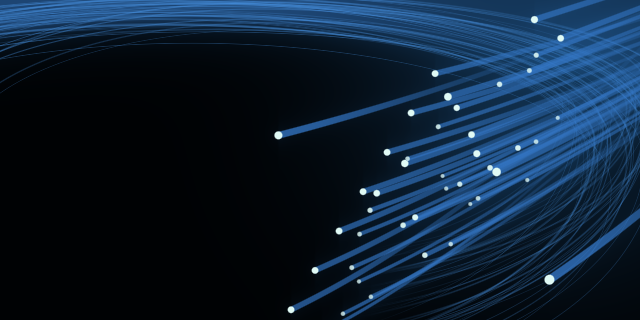
This background is drawn by a Shadertoy shader. Its source:

```glsl
vec3 hash3(float n) {
    vec3 q = fract(n * vec3(0.1031, 0.1030, 0.0973));
    q += dot(q, q.yzx + 33.33);
    return fract((q.xxy + q.yzz) * q.zyx);
}

// Antialiased coverage of a stroke with the given half width
float cover(float dist, float halfWidth) {
    return clamp(0.5 + (halfWidth - dist) * iResolution.y * 0.8, 0.0, 1.0);
}

// Half ellipses joined at the centre height, with separate upper and lower radii
float strand(vec2 p, vec2 centre, float right, float top, float low, float halfWidth) {
    vec2 q = p - centre;
    vec2 radii = vec2(right - centre.x, q.y > 0.0 ? top - centre.y : low);
    float k = length(q / radii);
    float dist = abs(k - 1.0) * k / max(length(q / (radii * radii)), 0.001);
    float fade = q.y > 0.0 ? 1.0 : smoothstep(1.1, 1.6, p.x);
    fade *= mix(1.0, 0.6, smoothstep(1.0, 1.75, p.x));
    return cover(dist, halfWidth) * fade;
}

// Curved fibre rising to the right: x = body, y = glowing tip, z = halo
vec3 fibre(vec2 p, vec2 tip, float radius) {
    float along = p.x - tip.x;
    float slope = 0.5 - 0.42 * tip.y + 0.45 * max(tip.x - 1.2, 0.0);
    float bend = 0.25 * pow(max(1.0 - tip.y, 0.0), 1.5);
    float run = max(along, 0.0);
    float curve = tip.y + slope * along + bend * run * run;
    float tangent = slope + 2.0 * bend * run;
    float dist = abs(p.y - curve) / sqrt(1.0 + tangent * tangent);

    float fade = mix(0.78, 0.16, smoothstep(0.0, 0.85, run));
    float start = smoothstep(-0.004, 0.004, along);
    float halfWidth = radius * mix(0.85, 0.55, smoothstep(0.0, 0.8, run));
    float tipDist = length(p - tip);
    return vec3(cover(dist, halfWidth) * fade * start,
                cover(tipDist, radius),
                exp(-dist * 38.0) * fade * start + 0.6 * exp(-tipDist * 60.0));
}

void mainImage(out vec4 fragColor, in vec2 fragCoord) {
    vec2 p = fragCoord / iResolution.y;

    // Dark backdrop with haze on the right and below the upper band
    float edge = 0.92 - 0.1 * (p.x - 0.6) * (p.x - 0.6);
    float haze = exp(-dot((p - vec2(1.72, 0.68)) * vec2(1.7, 1.9),
                          (p - vec2(1.72, 0.68)) * vec2(1.7, 1.9)));
    float under = exp(-max(edge - p.y, 0.0) * 17.0);
    vec3 col = vec3(0.0, 0.007, 0.014);
    col += vec3(0.045, 0.125, 0.2) * haze + vec3(0.03, 0.085, 0.14) * under;

    // Broad upper band
    float band = smoothstep(edge - 0.02, edge + 0.05, p.y);
    band *= 0.6 * (1.0 - 0.75 * smoothstep(0.8, 1.7, p.x));
    col = mix(col, vec3(0.17, 0.39, 0.65), band);

    // Looping strands
    float clear = 1.0;
    for (int i = 0; i < 46; i++) {
        vec3 h = hash3(float(i) + 3.0);
        vec3 g = hash3(float(i) + 71.0);
        vec2 centre = vec2(mix(0.45, 0.85, h.y), mix(0.48, 0.74, h.z));
        float right = mix(2.08, 1.76, h.x) + 0.1 * (g.x - 0.5);
        float top = 1.02 - 0.12 * h.x;
        float line = strand(p, centre, right, top, mix(0.5, 0.75, g.y),
                            mix(0.0003, 0.0028, g.z * g.z));
        clear *= 1.0 - line * mix(0.22, 0.55, g.y);
    }
    clear *= 1.0 - 0.5 * strand(p, vec2(0.6, 0.414), 1.91, 0.865, 0.677, 0.0004);
    col = mix(col, vec3(0.27, 0.56, 0.87), 1.0 - clear);

    // Two isolated fibres
    vec3 far = fibre(p, vec2(0.87, 0.577), 0.0125);
    vec3 near = fibre(p, vec2(1.717, 0.126), 0.0155);
    float open = (1.0 - far.x) * (1.0 - near.x);
    float tips = max(far.y, near.y);
    float halo = far.z + near.z;

    // Bundle: an even front row, then scattered fibres behind it
    for (int i = 0; i < 42; i++) {
        vec3 h = hash3(float(i) + 137.0);
        float u = (float(i) - 6.5) / 17.5 - 1.0;
        float height = 0.45 + 0.22 * u + 0.3 * u * u * u;
        float spread = mix(0.18, 0.52, smoothstep(0.05, 0.35, height));
        float offset = 0.04 + spread * h.x;
        float radius = mix(0.006, 0.0135, h.y * h.y);
        if (i < 7) {
            height = 0.77 - 0.123 * float(i);
            offset = 0.0;
            radius = 0.0105;
        }
        vec3 f = fibre(p, vec2(0.89 + 0.61 * height + offset, height), radius);
        open *= 1.0 - f.x * 0.85;
        tips = max(tips, f.y * mix(0.75, 1.0, smoothstep(0.006, 0.01, radius)));
        halo += f.z;
    }

    // Compose light
    col += vec3(0.025, 0.07, 0.115) * (1.0 - exp(-halo * 0.7));
    col = mix(col, vec3(0.2, 0.46, 0.77), 1.0 - open);
    col = mix(col, vec3(0.88, 0.98, 0.96), tips);
    fragColor = vec4(col, 1.0);
}
```
